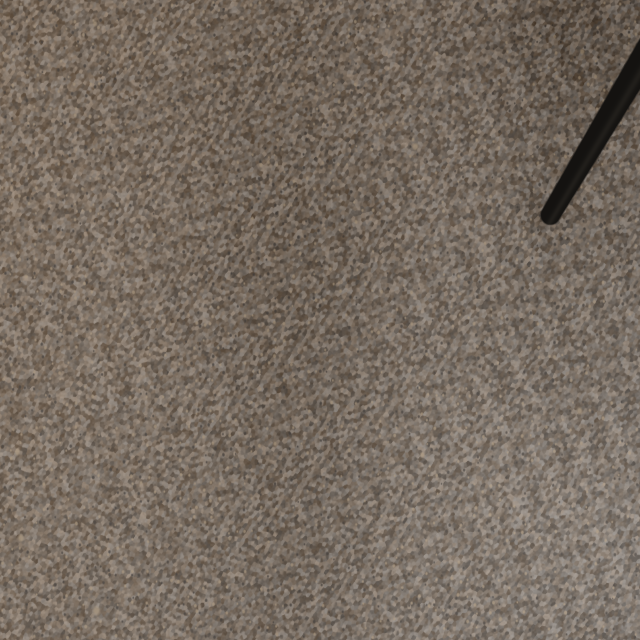
Give the GLSL for this texture, as a Shadertoy shader.

```glsl
// Fine speckled stone floor in warm grey, with a slim black leg resting at the upper right.

const vec3 STONE = vec3(0.464, 0.419, 0.376);
const vec3 WARM_TINT = vec3(0.034, 0.004, -0.026);
const vec3 DARK_CHIP = vec3(0.27, 0.25, 0.235);
const vec3 PALE_CHIP = vec3(0.64, 0.57, 0.48);
const vec3 LEG_BLACK = vec3(0.098, 0.090, 0.080);
const vec3 LEG_SHEEN = vec3(0.050, 0.046, 0.040);

const float GRAIN_COUNT = 205.0;     // grains across the canvas
const float GRAIN_STRETCH = 1.3;     // length of a grain over its width
const float GRAIN_SOFTNESS = 6.0;    // lower values blend neighbours more
const float GRAIN_CONTRAST = 0.235;
const float GRIT_CONTRAST = 0.05;
const float SHADE_STRENGTH = 0.85;
const vec2 GRAIN_DIR = vec2(0.50, 0.866);

const vec2 LEG_FOOT = vec2(0.860, 0.664);
const vec2 LEG_TOP = vec2(1.040, 0.966);
const float FOOT_RADIUS = 0.0155;
const float TOP_RADIUS = 0.0220;

float hash(vec2 p) {
    return fract(sin(dot(p, vec2(127.1, 311.7))) * 43758.5453);
}

vec2 hash2(vec2 p) {
    return vec2(hash(p), fract(sin(dot(p, vec2(269.5, 183.3))) * 43758.5453));
}

float noise(vec2 p) {
    vec2 i = floor(p), f = fract(p);
    f = f * f * (3.0 - 2.0 * f);
    return mix(mix(hash(i), hash(i + vec2(1, 0)), f.x),
               mix(hash(i + vec2(0, 1)), hash(i + vec2(1, 1)), f.x), f.y);
}

float fbm(vec2 p) {
    float sum = 0.0, amp = 0.5;
    for (int i = 0; i < 4; i++) {
        sum += amp * noise(p);
        p = p * 2.03 + 11.7;
        amp *= 0.5;
    }
    return sum;
}

// Softly blended cells: x is brightness, y is warmth, both centred on zero
vec2 grains(vec2 uv) {
    vec2 across = vec2(GRAIN_DIR.y, -GRAIN_DIR.x);
    vec2 p = GRAIN_COUNT * vec2(dot(uv, across), dot(uv, GRAIN_DIR) / GRAIN_STRETCH);
    vec2 cell = floor(p), sum = vec2(0.0);
    float total = 0.0;
    for (int y = -1; y <= 1; y++)
    for (int x = -1; x <= 1; x++) {
        vec2 id = cell + vec2(x, y);
        vec2 d = id + 0.1 + 0.8 * hash2(id) - p;
        float weight = exp(-GRAIN_SOFTNESS * dot(d, d));
        sum += weight * (hash2(id + 419.2) - 0.5);
        total += weight;
    }
    return sum / total;
}

// Coverage of scattered round chips, one at most in each grid cell
float chips(vec2 uv, float grid, float chance, float radius, float seed) {
    vec2 p = uv * grid, id = floor(p) + seed;
    vec2 centre = 0.25 + 0.5 * hash2(id);
    vec2 d = (fract(p) - centre) * vec2(1.15, 0.9);
    float r = radius * grid * mix(0.5, 1.0, hash(id + 77.7));
    float soft = max(0.6 * r, grid / iResolution.y);
    return step(hash(id + 231.9), chance) * (1.0 - smoothstep(r - soft, r + soft, length(d)));
}

float pool(vec2 uv, vec2 centre, vec2 size) {
    vec2 d = (uv - centre) / size;
    return exp(-dot(d, d));
}

// Broad light and shade over the floor
float shading(vec2 uv) {
    float light = 0.070 * pool(uv, vec2(0.92, 0.12), vec2(0.38, 0.30));
    light += 0.030 * pool(uv, vec2(0.08, 0.40), vec2(0.28, 0.60));
    light += 0.025 * pool(uv, vec2(0.68, 0.62), vec2(0.16, 0.40));
    light -= 0.045 * pool(uv, vec2(0.46, 0.55), vec2(0.17, 0.60));
    light -= 0.100 * pool(uv, vec2(0.90, 1.00), vec2(0.15, 0.22));
    light -= 0.035 * pool(uv, vec2(0.85, 0.70), vec2(0.05, 0.10));
    return SHADE_STRENGTH * (light + 0.035 * (0.5 - uv.y) + 0.035 * (fbm(uv * 6.0) - 0.47));
}

void mainImage(out vec4 fragColor, in vec2 fragCoord) {
    vec2 uv = fragCoord / iResolution.y;

    // Stone grains and grit
    vec2 grain = grains(uv);
    float warmth = grain.y + 0.45 * (0.5 - uv.x) + 0.25 * (uv.y - 0.5);
    float grit = noise(uv * 330.0) - 0.5;
    vec3 color = STONE + GRAIN_CONTRAST * grain.x + GRIT_CONTRAST * grit + WARM_TINT * warmth;

    // Scattered chips
    color = mix(color, DARK_CHIP, 0.75 * chips(uv, 85.0, 0.16, 0.0024, 3.0));
    color = mix(color, PALE_CHIP, 0.70 * chips(uv, 80.0, 0.16, 0.0026, 140.0));
    color = mix(color, PALE_CHIP, 0.75 * chips(uv, 16.0, 0.02, 0.0060, 260.0));
    color += shading(uv);

    // Tapered leg with a faint sheen along its side
    vec2 axis = LEG_TOP - LEG_FOOT, toPixel = uv - LEG_FOOT;
    float along = clamp(dot(toPixel, axis) / dot(axis, axis), 0.0, 1.0);
    float radius = mix(FOOT_RADIUS, TOP_RADIUS, along);
    float side = dot(toPixel, normalize(vec2(axis.y, -axis.x))) / radius;
    float edge = length(toPixel - along * axis) - radius;
    float sheen = side - 0.35;
    vec3 leg = LEG_BLACK + LEG_SHEEN * (exp(-12.0 * sheen * sheen) - 0.4);
    float soft = 1.2 / iResolution.y;
    color = mix(color, leg, 1.0 - smoothstep(-soft, soft, edge));

    fragColor = vec4(clamp(color, 0.0, 1.0), 1.0);
}
```
